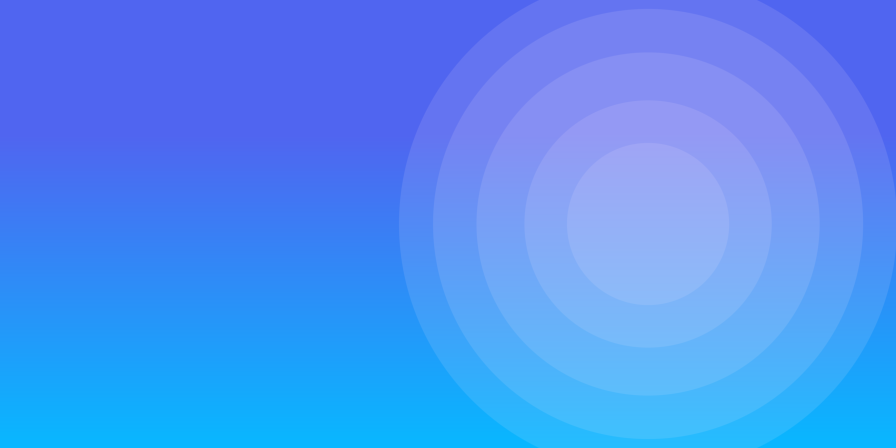
Reproduce this background procedurally as a Shadertoy shader.

```glsl
// Coverage of a disc with an edge softened over about one pixel
float disc(vec2 p, float radius) {
    float pixel = 1.0 / iResolution.y;
    return 1.0 - smoothstep(-0.75 * pixel, 0.75 * pixel, length(p) - radius);
}

void mainImage(out vec4 fragColor, in vec2 fragCoord) {
    // One unit is the canvas height
    vec2 p = fragCoord / iResolution.y;
    float aspect = iResolution.x / iResolution.y;

    // Vertical gradient: cyan at the bottom, flat indigo at the top
    vec3 cyan = vec3(0.03, 0.72, 1.0);
    vec3 indigo = vec3(0.315, 0.395, 0.94);
    vec3 color = mix(cyan, indigo, clamp(p.y / 0.7, 0.0, 1.0));

    // Concentric translucent discs, largest first
    vec2 center = vec2(0.7233 * aspect, 0.5);
    float radii[5] = float[5](0.556, 0.480, 0.383, 0.276, 0.181);
    vec3 veil = vec3(1.0, 0.93, 0.98);
    for (int i = 0; i < 5; i++) {
        color = mix(color, veil, 0.115 * disc(p - center, radii[i]));
    }

    fragColor = vec4(color, 1.0);
}
```
